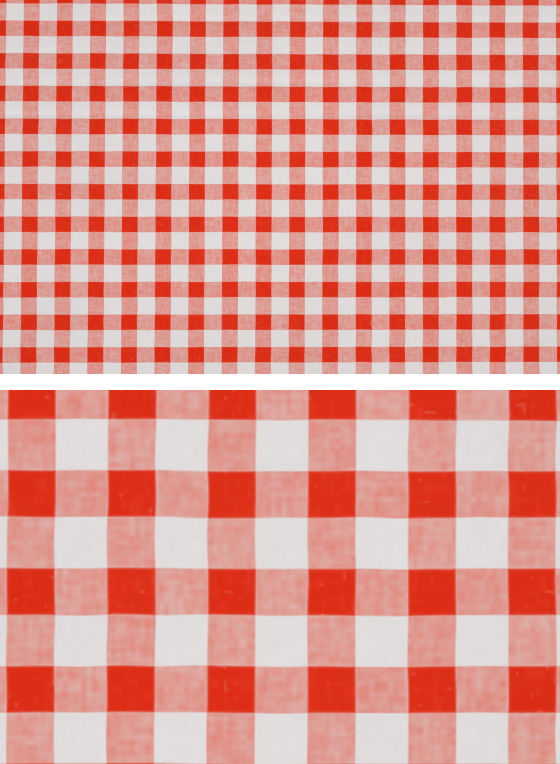
Top, the full canvas; bottom, a detail of the centre.
Write a Shadertoy shader that draws this pattern.

```glsl
const vec3 COTTON = vec3(0.866, 0.852, 0.850);
const vec3 RED_DYE = vec3(0.855, 0.165, 0.075);
const float STRIPE_HALF = 0.238;   // half stripe width, in repeats
const float HALF_TONE = 0.36;      // dye seen where one stripe crosses cotton

float hash(vec2 p) {
    vec3 q = fract(vec3(p.xyx) * 0.1031);
    q += dot(q, q.yzx + 33.33);
    return fract((q.x + q.y) * q.z);
}

float noise(vec2 p) {
    vec2 i = floor(p), f = fract(p);
    f = f * f * (3.0 - 2.0 * f);
    return mix(mix(hash(i), hash(i + vec2(1, 0)), f.x),
               mix(hash(i + vec2(0, 1)), hash(i + vec2(1, 1)), f.x), f.y);
}

// Repeat coordinates: whole numbers lie on stripe centres, with a slight skew
vec2 clothCoords(vec2 uv) {
    float column = (uv.x - mix(0.0505, 0.0566, uv.y)) / mix(0.0599, 0.0594, uv.y);
    float row = (uv.y - mix(0.0508, 0.0527, uv.x)) / mix(0.0874, 0.0866, uv.x);
    return vec2(column, row);
}

// Signed distance to the nearest stripe edge, negative inside
vec2 stripeDistance(vec2 repeats) {
    return abs(fract(repeats + 0.5) - 0.5) - STRIPE_HALF;
}

// Streaks of uneven yarn running both ways, centred on zero
float weave(vec2 p) {
    float weft = noise(p * vec2(55.0, 230.0));
    float warp = noise(p * vec2(230.0, 55.0) + 71.0);
    float slub = noise(p * 190.0 + 19.0);
    return (weft + warp + slub) / 1.5 - 1.0;
}

// Soft horizontal folds: a dark side below a faint highlight
float folds(vec2 uv) {
    float shade = 0.0;
    for (int i = 0; i < 4; i++) {
        float n = float(i);
        float y = 0.94 - 0.083 * n + 0.012 * (noise(vec2(uv.x * 3.0, n * 7.0)) - 0.5);
        float d = (uv.y - y) / 0.012;
        float strength = 0.4 + 0.6 * noise(vec2(uv.x * 4.0 + n * 13.0, n));
        shade += strength * d * exp(-d * d);
    }
    return shade;
}

void mainImage(out vec4 fragColor, in vec2 fragCoord) {
    vec2 uv = fragCoord / iResolution.xy;
    vec2 p = fragCoord / iResolution.y;
    vec2 repeats = clothCoords(uv);
    vec2 pixel = fwidth(repeats);

    // Slightly wandering threads along the stripe borders
    vec2 wander = vec2(noise(p * vec2(9.0, 28.0)), noise(p * vec2(28.0, 9.0) + 40.0)) - 0.5;
    vec2 edge = stripeDistance(repeats + 0.018 * wander);
    vec2 soft = max(pixel * 0.7, vec2(0.014));
    vec2 stripe = 1.0 - smoothstep(-soft, soft, edge);
    float both = stripe.x * stripe.y;
    float single = stripe.x + stripe.y - 2.0 * both;

    // Dye strength with yarn texture and variation between checks
    float yarn = weave(p);
    float check = hash(floor(repeats * 2.0 + 0.5) + 50.0) - 0.5;
    float patchy = noise(p * 6.0) - 0.5;
    float tint = HALF_TONE + 0.15 * yarn + 0.04 * check + 0.05 * patchy;
    float solid = 0.985 - 0.07 * max(yarn, 0.0) - 0.03 * max(check, 0.0);
    float dye = single * tint + both * solid;

    // Pale border threads
    vec2 hairline = exp(-pow(edge / max(pixel * 0.6, vec2(0.018)), vec2(2.0)));
    dye *= 1.0 - 0.16 * max(hairline.x * stripe.y, hairline.y * stripe.x);

    // A few bleached specks in the solid checks
    float speck = smoothstep(0.86, 0.97, noise(p * 150.0 + 5.0));
    dye -= 0.13 * speck * both;

    vec3 color = mix(COTTON, RED_DYE, clamp(dye, 0.0, 1.0));

    // Fold shading, cotton grain and gentle corner falloff
    vec2 fromCentre = uv - 0.5;
    float light = 1.012 + 0.05 * folds(uv) + 0.014 * yarn + 0.02 * patchy;
    light -= 0.07 * dot(fromCentre, fromCentre);
    fragColor = vec4(clamp(color * light, 0.0, 1.0), 1.0);
}
```
